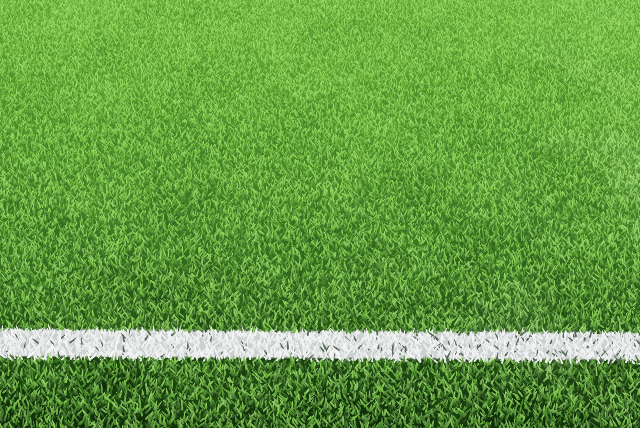
Reproduce this texture procedurally as a Shadertoy shader.

```glsl
// Sunlit artificial turf seen in perspective, crossed by a painted white line.
// Tapered blades are scattered in receding rows and painted from far to near;
// gradient noise varies the light, and each blade takes its paint at its root.

const float RECEDE = 0.52;          // how fast blades shrink with height
const float CELLS = 56.0;           // grid cells per canvas height at the bottom
const int LAYERS = 5;               // blades per cell
const float BLADE_WIDTH = 0.135;    // half width at the root, in cells
const float MAX_LEAN = 0.95;        // radians away from upright
const float LINE_Y = 0.200;         // centre of the line at the left edge
const float LINE_SLOPE = -0.006;
const float LINE_HALF = 0.034;
const float ROOT_DROP = 0.007;      // blades show above their roots
const float LIGHT_NEAR = 0.53;      // tone of the turf at the bottom
const float LIGHT_FAR = 1.06;       // tone of the turf at the top
const vec3 SHADE = vec3(0.05, 0.16, 0.03);
const vec3 DEEP = vec3(0.21, 0.43, 0.12);
const vec3 LEAF = vec3(0.35, 0.62, 0.19);
const vec3 SUNLIT = vec3(0.52, 0.80, 0.30);
const vec3 GLINT = vec3(0.70, 0.92, 0.50);
const vec3 PAINT = vec3(0.97, 0.97, 0.98);
const vec3 PAINT_SHADE = vec3(0.80, 0.82, 0.81);
const vec3 BARE = vec3(0.34, 0.41, 0.34);

vec4 hash4(vec3 p) {
    vec4 q = fract(p.xyzx * vec4(0.1031, 0.1030, 0.0973, 0.1099));
    q += dot(q, q.wzxy + 33.33);
    return fract((q.xxyz + q.yzzw) * q.zywx);
}

float cornerSlope(vec2 cell, vec2 offset) {
    float angle = 6.2832 * hash4(vec3(cell, 71.0)).x;
    return dot(vec2(cos(angle), sin(angle)), offset);
}

float gradientNoise(vec2 p) {
    vec2 i = floor(p), f = fract(p);
    vec2 w = f * f * f * (f * (f * 6.0 - 15.0) + 10.0);
    vec2 e = vec2(0.0, 1.0);
    float low = mix(cornerSlope(i, f), cornerSlope(i + e.yx, f - e.yx), w.x);
    float high = mix(cornerSlope(i + e, f - e), cornerSlope(i + 1.0, f - 1.0), w.x);
    return mix(low, high, w.y);
}

vec3 grassRamp(float tone) {
    vec3 c = mix(SHADE, DEEP, clamp(tone * 3.0, 0.0, 1.0));
    c = mix(c, LEAF, clamp(tone * 3.0 - 1.0, 0.0, 1.0));
    c = mix(c, SUNLIT, clamp(tone * 3.0 - 2.0, 0.0, 1.0));
    return mix(c, GLINT, clamp(tone * 2.0 - 2.0, 0.0, 1.0));
}

// Signed distance to the painted band, negative inside.
float lineDistance(vec2 p, float leftEdge, float drop) {
    float centre = LINE_Y + LINE_SLOPE * (p.x - leftEdge) - drop;
    return abs(p.y - centre) - LINE_HALF;
}

void mainImage(out vec4 fragColor, in vec2 fragCoord) {
    vec2 p = fragCoord / iResolution.y;
    float halfWidth = 0.5 * iResolution.x / iResolution.y;
    p.x -= halfWidth;
    float side = p.x / halfWidth;
    float size = 1.0 - RECEDE * p.y;
    float depth = -log(size) / RECEDE * CELLS;
    float pixel = CELLS / (iResolution.y * size);

    // Broad light: bright far turf, soft clumps, and pale wear on the right
    float far = smoothstep(0.0, 1.0, p.y);
    float clumps = gradientNoise(p * vec2(5.0, 8.0) + 3.0)
                 + 0.9 * gradientNoise(p * vec2(15.0, 22.0));
    float wear = smoothstep(-0.1, 0.9, side)
               * max(gradientNoise(vec2(p.x * 4.0 + p.y * 2.5, p.y * 7.0) + 9.0), 0.0);
    float light = mix(LIGHT_NEAR, LIGHT_FAR, pow(p.y, 0.85)) + 0.09 * clumps + 0.15 * wear;
    float contrast = mix(0.85, 0.50, far);

    // Shadowed ground between blades
    vec3 color = grassRamp(light - mix(0.50, 0.34, far));
    float ground = lineDistance(p, -halfWidth, 0.0);
    color = mix(color, PAINT_SHADE, 1.0 - smoothstep(-0.006, 0.002, ground));

    // Blades, from the far row to the near row
    for (int r = 0; r >= -2; r--) {
        float row = floor(depth) + float(r);
        float rowSize = exp(-RECEDE * (row + 0.5) / CELLS);
        vec2 turf = vec2(p.x * CELLS / rowSize, depth);
        for (int c = -1; c <= 1; c++)
        for (int layer = 0; layer < LAYERS; layer++) {
            vec2 cell = vec2(floor(turf.x) + float(c), row);
            vec3 seed = vec3(cell + 200.0, float(layer) * 17.0 + 5.0);
            vec4 rnd = hash4(seed);
            vec4 look = hash4(seed + 41.3);
            vec2 root = cell + rnd.xy;
            float lean = MAX_LEAN * (2.0 * rnd.z - 1.0);
            float bladeLength = mix(0.55, 1.15, rnd.w);
            vec2 axis = vec2(sin(lean), cos(lean));
            vec2 d = turf - root;
            float along = clamp(dot(d, axis) / bladeLength, 0.0, 1.0);
            float across = length(d - axis * along * bladeLength);
            float width = BLADE_WIDTH * (1.0 - 0.75 * along * along);
            float cover = 1.0 - smoothstep(-0.5 * pixel, 0.5 * pixel, across - width);

            float tone = light + contrast * (look.x - 0.47) + 0.40 * (along - 0.52);
            vec3 blade = grassRamp(tone);
            blade = mix(blade, vec3(dot(blade, vec3(0.3, 0.6, 0.1))) * 1.12,
                        0.25 * look.y * (1.0 - far) + 0.3 * wear);
            float rootY = (1.0 - exp(-RECEDE * root.y / CELLS)) / RECEDE;
            vec2 rootPoint = vec2(root.x * rowSize / CELLS, rootY);
            float painted = step(lineDistance(rootPoint, -halfWidth, ROOT_DROP), 0.0);
            float bare = step(look.z, 0.07 + 0.05 * side);
            vec3 coated = mix(PAINT_SHADE, PAINT, clamp(0.4 + 0.5 * look.w + 0.3 * along, 0.0, 1.0));
            coated = mix(coated, BARE, bare);
            color = mix(color, mix(blade, coated, painted), cover);
        }
    }
    fragColor = vec4(clamp(color, 0.0, 1.0), 1.0);
}
```
